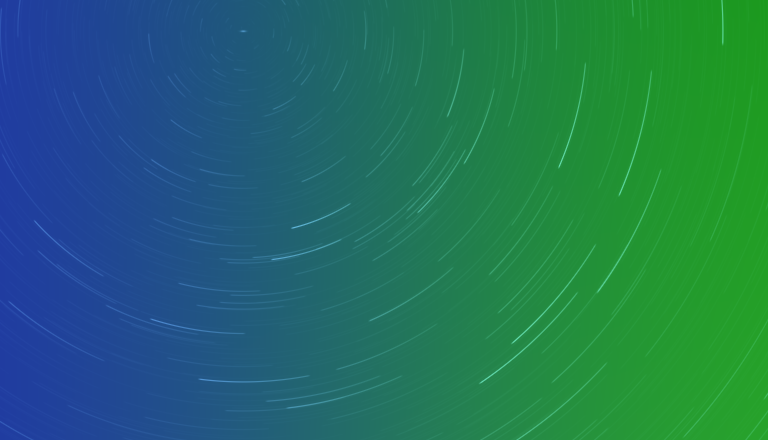
Write a WebGL 2 fragment shader that draws this background.

```glsl
#version 300 es
precision highp float;

uniform vec2 u_resolution;
out vec4 fragColor;

const float TAU = 6.2831853;
const float SWEEP = 0.315; // angle every star turns during the exposure

float hash(vec2 p) {
    return fract(sin(dot(p, vec2(127.1, 311.7))) * 43758.5453);
}

// Coverage of a thin arc; its leading end is the brighter one.
float trail(float radialDistance, float angle, float radius, float pixel) {
    float along = angle / SWEEP;
    float soft = pixel / max(radius, 0.02) / SWEEP + 0.01;
    float ends = smoothstep(-soft, soft, along) * (1.0 - smoothstep(1.0 - soft, 1.0 + soft, along));
    float line = clamp((0.0014 - abs(radialDistance)) / pixel + 0.5, 0.0, 1.0);
    float halo = 0.08 * exp(-abs(radialDistance) / 0.003);
    return (line + halo) * ends * mix(0.45, 1.0, along);
}

// Faint trails: one per angular cell of each ring.
float faintTrails(float radius, float angle, float layer, float pixel) {
    float spacing = 0.013 + 0.003 * layer;
    float ring = floor(radius / spacing);
    float cells = 7.0 + layer;
    float turn = fract(angle / TAU + hash(vec2(ring, layer + 3.0))) * cells;
    vec2 id = vec2(ring + 57.0 * layer, floor(turn));
    float cellAngle = TAU / cells;
    float start = hash(id + 11.3) * (cellAngle - SWEEP);
    float middle = (ring + mix(0.3, 0.7, hash(id + 5.7))) * spacing;
    float brightness = 0.025 + 0.3 * pow(hash(id + 23.1), 9.0);
    return brightness * trail(radius - middle, fract(turn) * cellAngle - start, radius, pixel);
}

// Bold trails: radius, starting angle, brightness.
const vec3 BOLD[16] = vec3[16](
    vec3(0.781, 0.093, 0.75), vec3(0.932, 0.097, 0.70),
    vec3(1.000, 0.320, 0.60), vec3(0.936, 0.545, 0.75),
    vec3(0.964, 0.664, 0.75), vec3(1.118, 0.740, 0.55),
    vec3(0.523, 1.132, 0.70), vec3(0.461, 1.015, 0.80),
    vec3(0.797, 1.382, 0.60), vec3(0.687, 1.567, 0.55),
    vec3(0.641, 2.090, 0.45), vec3(0.572, 0.490, 0.55),
    vec3(0.585, 0.225, 0.50), vec3(0.718, 0.845, 0.40),
    vec3(0.862, 1.140, 0.40), vec3(1.090, -0.288, 0.65));

void main() {
    vec2 uv = gl_FragCoord.xy / u_resolution;
    float pixel = 1.0 / u_resolution.y;

    // Blue to green sky, steeper in the middle and lighter in the lower right
    float blend = mix(uv.x, smoothstep(-0.03, 0.93, uv.x), 0.5);
    vec3 color = mix(vec3(0.125, 0.235, 0.63), vec3(0.125, 0.615, 0.135), blend);
    color += vec3(0.045, 0.035, 0.05) * uv.x * (0.65 - uv.y);

    // Polar coordinates about the pole, angle growing clockwise
    vec2 fromPole = vec2(uv.x * u_resolution.x / u_resolution.y - 0.553, 0.929 - uv.y);
    float radius = length(fromPole);
    float angle = atan(fromPole.y, fromPole.x);

    float light = 0.0;
    for (int i = 0; i < 3; i++) {
        light += faintTrails(radius, angle, float(i), pixel);
    }
    light *= smoothstep(-0.1, 0.25, radius);
    for (int i = 0; i < 16; i++) {
        light += BOLD[i].z * trail(radius - BOLD[i].x, angle - BOLD[i].y, radius, pixel);
    }

    // Small star beside the pole
    light += 0.6 * exp(-dot(fromPole, fromPole * vec2(1.0, 8.0)) / 0.00004);

    vec3 starColor = mix(vec3(0.42, 0.7, 1.0), vec3(0.45, 0.95, 0.78), smoothstep(0.2, 0.7, uv.x));
    fragColor = vec4(mix(color, starColor, clamp(light, 0.0, 1.0)), 1.0);
}
```
